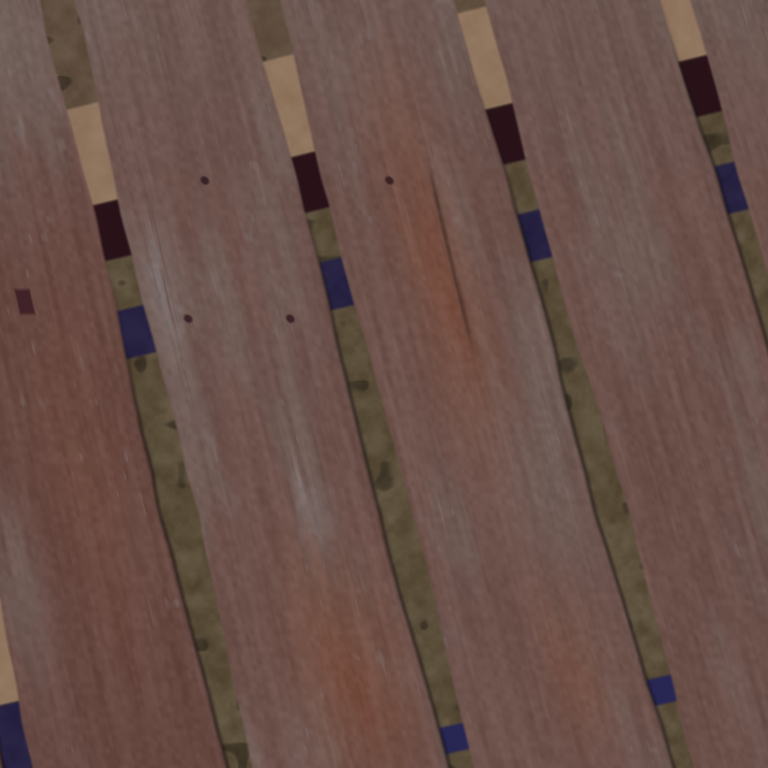
Write a three.js fragment shader that draws this texture.

```glsl
varying vec2 vUv;

const vec3 PLANK = vec3(0.425, 0.322, 0.298);
const vec3 RED_WOOD = vec3(0.385, 0.262, 0.235);
const vec3 ORANGE_WOOD = vec3(0.475, 0.300, 0.235);
const vec3 GREY_WOOD = vec3(0.445, 0.385, 0.365);
const vec3 PALE_WEAR = vec3(0.510, 0.480, 0.480);
const vec3 GROUND = vec3(0.350, 0.300, 0.225);
const vec3 BEAM = vec3(0.560, 0.455, 0.365);
const vec3 SHADOW = vec3(0.155, 0.070, 0.095);
const vec3 BLUE = vec3(0.150, 0.130, 0.250);
const float SOFT = 0.0028;

float hash(vec2 p) {
  vec3 q = fract(vec3(p.xyx) * 0.1031);
  q += dot(q, q.yzx + 33.33);
  return fract((q.x + q.y) * q.z);
}

float noise(vec2 p) {
  vec2 i = floor(p), f = fract(p);
  f = f * f * (3.0 - 2.0 * f);
  return mix(mix(hash(i), hash(i + vec2(1.0, 0.0)), f.x),
             mix(hash(i + vec2(0.0, 1.0)), hash(i + 1.0), f.x), f.y);
}

float fbm(vec2 p) {
  float sum = 0.0, amp = 0.5;
  for (int k = 0; k < 4; k++) {
    sum += amp * noise(p);
    p = p * 2.03 + 17.1;
    amp *= 0.5;
  }
  return sum / 0.9375;
}

float band(float x, float lo, float hi, float soft) {
  return smoothstep(lo - soft, lo + soft, x) * (1.0 - smoothstep(hi - soft, hi + soft, x));
}

// Soft elliptical stain in board coordinates
float stain(vec2 p, vec2 centre, vec2 size) {
  vec2 d = (p - centre) / size;
  return exp(-dot(d, d));
}

// Planks: x counts boards across, y runs down the canvas
vec3 plankColor(vec2 p, float id) {
  float grain = fbm(vec2(p.x * 34.0, p.y * 6.0) + id * 7.3);
  float blotch = fbm(vec2(p.x * 5.0, p.y * 5.0) + id * 3.7 + 40.0);
  vec2 q = p + vec2(0.12, 0.08) * (vec2(blotch, grain) - 0.5);

  vec3 col = PLANK + 0.014 * (hash(vec2(id + 9.0, 4.0)) - 0.5);
  col = mix(col, GREY_WOOD, 0.65 * smoothstep(0.45, 0.75, blotch));
  col = mix(col, GREY_WOOD, 0.45 * (1.0 - smoothstep(0.0, 0.3, p.y)));
  float redness = id < 0.0 ? 0.75 * smoothstep(0.05, 0.4, p.y) : 0.15;
  col = mix(col, RED_WOOD, redness);

  // Warm stains and bleached areas
  float warm = stain(q, vec2(1.49, 0.37), vec2(0.17, 0.22))
             + stain(q, vec2(0.61, 0.87), vec2(0.23, 0.15))
             + 0.6 * stain(q, vec2(1.62, 0.87), vec2(0.15, 0.10))
             + 0.4 * stain(q, vec2(-0.38, 0.62), vec2(0.25, 0.25));
  col = mix(col, ORANGE_WOOD, min(0.75 * warm, 0.85));
  float grey = stain(q, vec2(1.70, 0.63), vec2(0.22, 0.13))
             + stain(q, vec2(-0.84, 0.77), vec2(0.12, 0.14));
  col = mix(col, GREY_WOOD, 0.6 * grey);
  float pale = 0.7 * stain(q, vec2(0.62, 0.66), vec2(0.09, 0.045))
             + 0.9 * stain(q, vec2(0.19, 0.38), vec2(0.055, 0.11)) * smoothstep(0.3, 0.6, grain);
  col = mix(col, PALE_WEAR, 0.75 * pale);

  // Grain, fine mottling and scuffs
  col += 0.075 * (grain - 0.5);
  col += 0.035 * (noise(vec2(p.x * 45.0, p.y * 130.0)) - 0.5);
  float scuff = smoothstep(0.84, 0.98, noise(vec2(p.x * 38.0, p.y * 42.0) + id));
  col = mix(col, PALE_WEAR, 0.3 * scuff * smoothstep(0.4, 0.65, blotch));

  // Crack, knot hole and nail heads
  float bend = p.x - 1.572 + 0.13 * (p.y - 0.33) + 0.02 * (grain - 0.5);
  col *= 1.0 - 0.28 * exp(-pow(bend / 0.011, 2.0)) * band(p.y, 0.23, 0.44, 0.03);
  vec2 knot = abs(p - vec2(-0.49, 0.393)) / vec2(0.037, 0.017);
  col = mix(col, SHADOW * 1.35, 0.8 * (1.0 - smoothstep(0.75, 1.15, max(knot.x, knot.y))));
  for (int k = 0; k < 4; k++) {
    float n = float(k);
    vec2 nail = vec2(0.26 + 0.24 * n + 0.4 * step(2.5, n), 0.415 - 0.18 * mod(n, 2.0));
    float r = length((p - nail) * vec2(0.276, 1.0));
    col = mix(col, SHADOW, 0.75 * (1.0 - smoothstep(0.003, 0.0075, r)));
  }
  return col;
}

// Ground, beam and dark openings seen between the boards
vec3 gapColor(vec2 p, float id, vec2 uv) {
  float s = p.y + 0.0625 * p.x;
  float soil = fbm(uv * 55.0);
  vec3 col = GROUND + 0.13 * (soil - 0.5);
  col = mix(col, PLANK, 0.3 * (1.0 - smoothstep(0.1, 0.3, s)));
  col *= 1.0 - 0.3 * smoothstep(0.78, 0.9, noise(uv * 38.0));
  float first = step(id, -0.5);
  float beam = band(s, 0.138, 0.264, SOFT) + first * band(s, 0.70, 0.855, SOFT);
  col = mix(col, BEAM + 0.06 * (soil - 0.5), beam);
  col = mix(col, SHADOW, band(s, 0.264, 0.336, SOFT));
  float blue = band(s, 0.401, 0.463, SOFT) + first * band(s, 0.855, 1.1, SOFT);
  col = mix(col, BLUE + 0.05 * (soil - 0.5), blue);
  return mix(col, BLUE * vec3(1.05, 1.15, 1.3), (1.0 - first) * band(s, 1.007, 1.041, SOFT));
}

void main() {
  // Slanted boards that fan out slightly toward the bottom
  float down = 1.0 - vUv.y;
  float pitch = mix(0.2682, 0.2890, down);
  vec2 board = vec2((vUv.x - mix(0.0742, 0.3125, down)) / pitch, down);
  float gapId = floor(board.x + 0.5);
  float offset = (board.x - gapId) * pitch;
  float halfGap = 0.0205 + 0.0035 * cos(9.5 * down) - 0.0015 * gapId;
  halfGap += 0.003 * (noise(vec2(down * 18.0, gapId * 5.0)) - 0.5);

  vec3 col = plankColor(board, floor(board.x));
  float inGap = 1.0 - smoothstep(halfGap - SOFT, halfGap + SOFT, abs(offset));
  col = mix(col, gapColor(board, gapId, vUv), inGap);

  // Dark seam along the left side of each gap
  float seam = exp(-pow((offset + halfGap) / 0.0032, 2.0));
  col *= 1.0 - 0.38 * seam * smoothstep(0.3, 0.6, down + 0.12 * gapId);
  gl_FragColor = vec4(col, 1.0);
}
```
